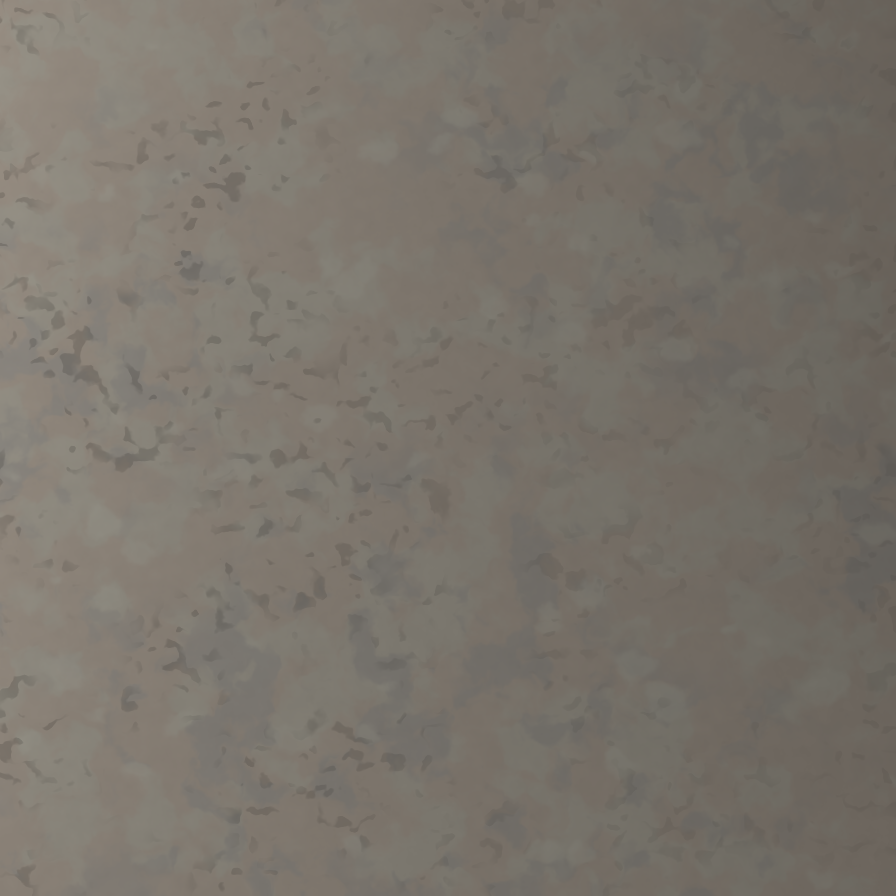
A WebGL 2 fragment shader for this texture:

```glsl
#version 300 es
precision highp float;

uniform vec2 u_resolution;
out vec4 fragColor;

float hash(vec2 p) {
    return fract(sin(dot(p, vec2(127.1, 311.7))) * 43758.5453);
}

float noise(vec2 p) {
    vec2 cell = floor(p);
    vec2 f = fract(p);
    f = f * f * (3.0 - 2.0 * f);
    float low = mix(hash(cell), hash(cell + vec2(1.0, 0.0)), f.x);
    float high = mix(hash(cell + vec2(0.0, 1.0)), hash(cell + 1.0), f.x);
    return mix(low, high, f.y);
}

float fbm(vec2 p) {
    float sum = 0.0;
    float weight = 0.5;
    for (int i = 0; i < 4; i++) {
        sum += weight * noise(p);
        p = mat2(1.6, 1.2, -1.2, 1.6) * p + 17.3;
        weight *= 0.5;
    }
    return sum / 0.9375;
}

// Sparse pale chips with ragged outlines
float chips(vec2 p) {
    vec2 cell = floor(p);
    float cover = 0.0;
    for (int y = -1; y <= 1; y++) {
        for (int x = -1; x <= 1; x++) {
            vec2 id = cell + vec2(x, y);
            vec2 center = id + vec2(hash(id + 3.1), hash(id + 8.7));
            float radius = mix(0.08, 0.26, hash(id + 21.4));
            float present = step(0.6, hash(id + 5.9));
            float d = length((p - center) * vec2(0.85, 1.15)) - radius;
            cover = max(cover, present * (1.0 - smoothstep(-0.07, 0.07, d)));
        }
    }
    return cover;
}

void main() {
    vec2 uv = gl_FragCoord.xy / u_resolution;
    vec2 p = gl_FragCoord.xy / min(u_resolution.x, u_resolution.y);
    vec2 warp = vec2(fbm(p * 38.0), fbm(p * 38.0 + 51.0)) - 0.5;
    vec2 q = p + warp * 0.03;

    // Light falling off from the upper left
    float light = mix(0.555, 0.408, pow(uv.x, 0.85));
    light += 0.045 * (uv.y - 0.5) * (1.0 - 1.35 * uv.x);
    light += 0.012 * (fbm(p * 3.0 + 9.0) - 0.5);

    // Brown ground mottled with grey-green and cool grey
    float pale = smoothstep(0.46, 0.66, fbm(q * 24.0));
    float cool = smoothstep(0.50, 0.68, fbm(q * 27.0 + 40.0));
    cool *= smoothstep(0.3, 0.6, fbm(p * 5.0 + 70.0));
    vec3 tint = vec3(1.015, 0.95, 0.875);
    tint = mix(tint, vec3(1.02, 0.995, 0.92), pale * 0.8);
    tint = mix(tint, vec3(0.94, 0.915, 0.875), cool * 0.8);
    tint = mix(tint, vec3(1.06, 1.04, 0.965), chips(q * 13.0) * 0.55);

    // Small dark pits, denser on the left
    float pits = smoothstep(0.66, 0.82, noise(q * vec2(78.0, 92.0) + 13.0));
    pits *= smoothstep(0.42, 0.62, fbm(p * 11.0 + 29.0));
    tint *= 1.0 - pits * mix(0.13, 0.05, smoothstep(0.15, 0.75, uv.x));

    // Soft fine grain
    tint *= 1.0 + 0.035 * (fbm(p * 75.0 + 4.0) - 0.5);
    fragColor = vec4(light * tint, 1.0);
}
```
